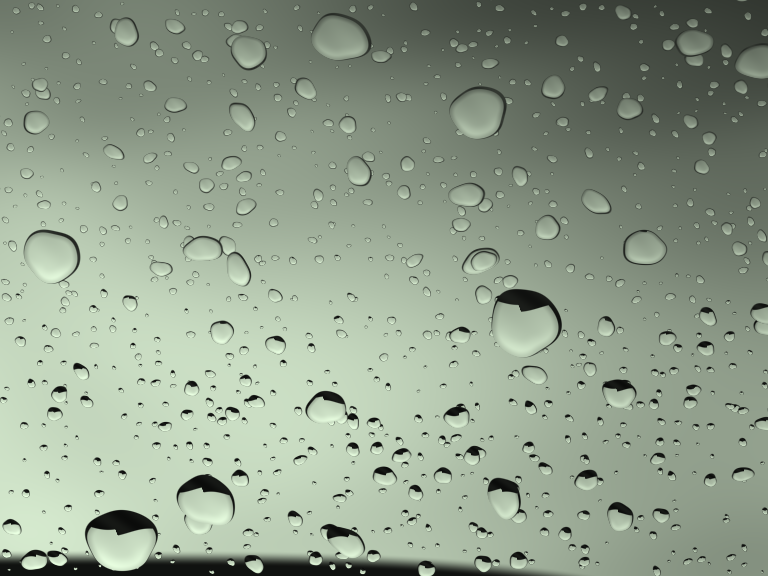
A WebGL 2 fragment shader for this texture:

```glsl
#version 300 es
precision highp float;
// Water drops on a window in front of a soft grey-green sky.
// Jittered cell grids of halving size scatter wobbly ellipses; each drop
// has a lit body, a dark crescent and, low on the pane, a dark upper cap.

#define LAYERS 4
#define BIG_CELL 0.25
#define MIN_RADIUS 0.075
#define MAX_RADIUS 0.25
#define DENSITY 0.52
#define STRETCH 0.28
#define CAP_LINE 0.22
#define CLOUD 0.022
#define TINT vec3(0.912, 1.0, 0.882)

uniform vec2 u_resolution;
out vec4 fragColor;

vec4 hash4(vec2 p) {
  vec4 h = fract(p.xyxy * vec4(0.1031, 0.1030, 0.0973, 0.1099));
  h += dot(h, h.wzxy + 33.33);
  return fract((h.xxyz + h.yzzw) * h.zywx);
}

// Sky brightness: dark above, bright low on the left, drifting clouds
float sky(vec2 p) {
  vec2 uv = p * vec2(u_resolution.y / u_resolution.x, 1.0);
  float g = 0.44 + 0.39 * smoothstep(1.05, 0.35, uv.y);
  g -= 0.23 * smoothstep(0.35, 1.0, uv.x);
  g += 0.05 * smoothstep(0.5, 0.0, uv.x);
  vec2 d = (uv - vec2(0.6, 0.97)) / vec2(0.25, 0.13);
  g -= 0.07 * exp(-dot(d, d));
  g += CLOUD * sin(7.0 * uv.x + 11.0 * uv.y + 2.0 * sin(5.0 * uv.x));
  g += CLOUD * 0.6 * sin(15.0 * uv.y - 9.0 * uv.x + 1.5 * sin(8.0 * uv.y));
  return g;
}

// Dark sill that sinks away toward the right
float sill(vec2 p) {
  float x = p.x * u_resolution.y / u_resolution.x / 0.68;
  float top = 0.026 * (1.0 - x * x * x * x);
  return smoothstep(top + 0.02, top - 0.008, p.y);
}

// Distance to a tilted ellipse with an uneven outline, in drop radii
float blob(vec2 q, float tilt, float stretch, float phase) {
  float c = cos(tilt), s = sin(tilt);
  q = mat2(c, -s, s, c) * q * vec2(1.0 / stretch, stretch);
  float a = atan(q.y, q.x);
  float wobble = 0.05 * sin(2.0 * a + phase) + 0.045 * sin(3.0 * a + 2.0 * phase)
               + 0.02 * sin(5.0 * a + 3.0 * phase);
  return length(q) - 1.0 - wobble;
}

void addDrop(inout float g, vec2 p, vec2 centre, float radius, vec4 rnd) {
  vec2 q = (p - centre) / radius;
  if (dot(q, q) > 2.6) return;
  float px = 0.8 / (u_resolution.y * radius);
  float phase = 6.283 * rnd.x;
  float tilt = mix(-1.3, 0.5, rnd.y);
  float stretch = 1.0 + STRETCH * rnd.z;
  float edge = blob(q, tilt, stretch, phase);

  // Crescent: any side near the top, always above in the lower half
  float low = smoothstep(0.66, 0.32, centre.y + 0.2 * (rnd.w - 0.5));
  float turn = 6.283 * rnd.w;
  vec2 lean = mix(vec2(cos(turn), sin(turn)), vec2(rnd.y - 0.5, -1.0), low);
  float inner = blob(q - lean * mix(0.07, 0.1, low), tilt, stretch, phase) + 0.055;
  float dark = smoothstep(-px, px, inner);

  // Cap: reflected dark ground with a notch on one side
  float side = rnd.z > 0.5 ? 1.0 : -1.0;
  float line = CAP_LINE + 0.12 * sin(2.5 * q.x + phase)
             + 0.2 * smoothstep(0.1, 0.2, q.x * side) + 1.3 * (1.0 - low);
  dark = max(dark, smoothstep(-px, px, q.y - line));

  // Lit body, brighter below and shaded toward the outline
  float body = 0.34 + 0.58 * sky(centre) - 0.09 * q.y;
  body += 0.015 * sin(4.0 * q.x + phase + 3.0 * q.y);
  body -= 0.13 * smoothstep(-0.22, 0.0, inner);
  body += 0.07 * smoothstep(-0.6, -0.2, inner) * smoothstep(0.0, -0.7, q.y);
  float shade = mix(0.19, 0.07, low) + 0.025 * sin(5.0 * q.x + 7.0 * q.y + phase);
  g = mix(g, mix(body, shade, dark), smoothstep(px, -px, edge));
}

void main() {
  vec2 p = gl_FragCoord.xy / u_resolution.y;
  float g = mix(sky(p), 0.07, sill(p));

  // Finest layer first, so that large drops lie on top
  for (int layer = LAYERS - 1; layer >= 0; layer--) {
    float cell = BIG_CELL * exp2(-float(layer));
    float chance = layer == 0 ? 0.78 : DENSITY;
    vec2 home = floor(p / cell);
    for (int j = -1; j <= 1; j++) {
      for (int i = -1; i <= 1; i++) {
        vec2 id = home + vec2(i, j);
        vec4 place = hash4(id + 37.0 * float(layer) + 11.0);
        if (place.w > chance) continue;
        vec2 centre = (id + 0.5 + 0.7 * (place.xy - 0.5)) * cell;
        float size = mix(MIN_RADIUS, MAX_RADIUS, place.z * sqrt(place.z));
        addDrop(g, p, centre, size * cell, hash4(id + 71.0 * float(layer) + 203.0));
      }
    }
  }
  fragColor = vec4(clamp(g, 0.0, 1.0) * TINT, 1.0);
}
```
